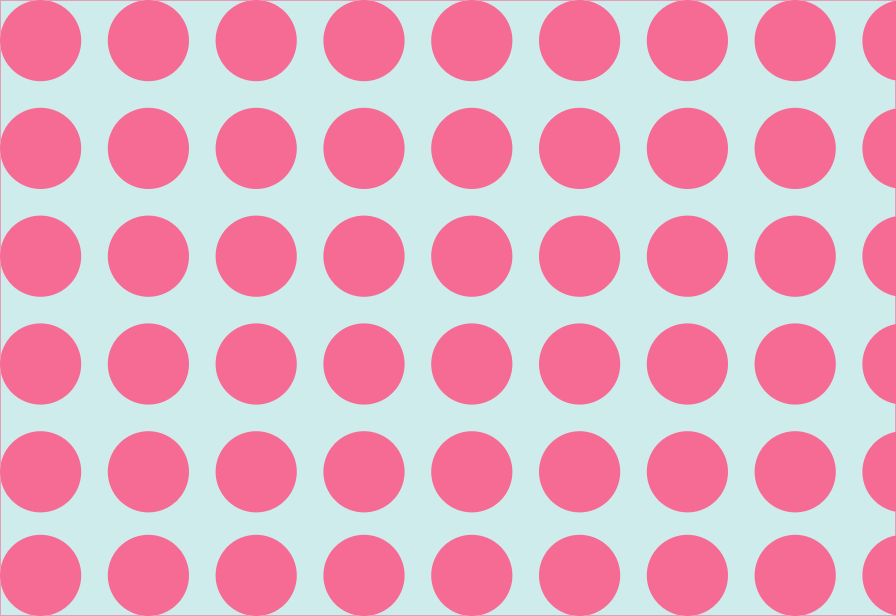
Give the GLSL for this pattern, as a Shadertoy shader.

```glsl
// Grid of pink polka dots on pale aqua with a hairline pink frame.

// Lengths are fractions of the canvas height.
#define PITCH 0.175
#define RADIUS 0.0659
#define LAST_ROW 5.0
#define LAST_ROW_LIFT 0.0068
#define FRAME_WIDTH 0.001
#define AQUA vec3(0.812, 0.925, 0.925)
#define PINK vec3(0.961, 0.420, 0.576)

// Signed distance to the nearest dot; p runs down from the top left.
float dotGrid(vec2 p) {
    vec2 cell = floor((p - RADIUS) / PITCH + 0.5);
    cell.y = clamp(cell.y, 0.0, LAST_ROW);
    vec2 center = cell * PITCH + RADIUS;
    // The bottom row sits slightly closer to its neighbour.
    center.y -= LAST_ROW_LIFT * step(LAST_ROW, cell.y);
    return length(p - center) - RADIUS;
}

// Signed distance to the frame along the canvas edge.
float frame(vec2 p, vec2 size) {
    vec2 inset = min(p, size - p);
    return min(inset.x, inset.y) - FRAME_WIDTH;
}

// Share of a pixel covered by a shape at signed distance d.
float coverage(float d, float pixel) {
    return clamp(0.5 - d / pixel, 0.0, 1.0);
}

void mainImage(out vec4 fragColor, in vec2 fragCoord) {
    float pixel = 1.0 / iResolution.y;
    vec2 size = iResolution.xy * pixel;
    vec2 p = vec2(fragCoord.x, iResolution.y - fragCoord.y) * pixel;

    float ink = max(coverage(dotGrid(p), pixel), coverage(frame(p, size), pixel));
    fragColor = vec4(mix(AQUA, PINK, ink), 1.0);
}
```
